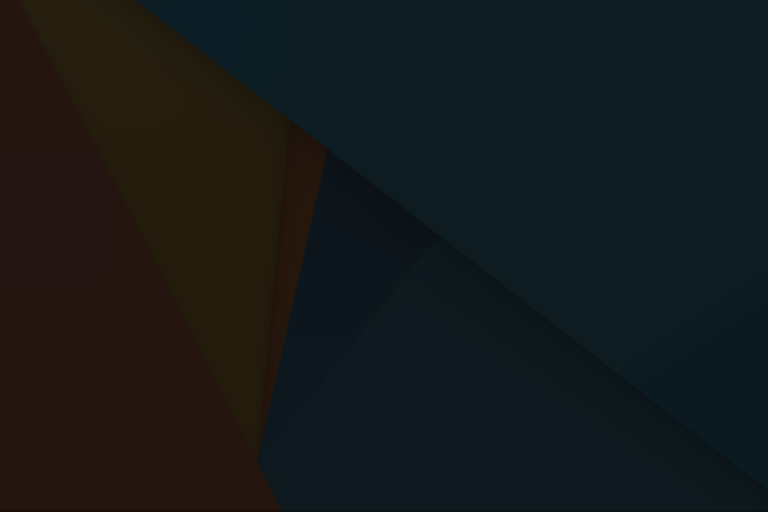
Give the GLSL for this background, as a WebGL 1 fragment shader.

```glsl
precision highp float;
uniform vec2 u_resolution;

// Signed distance to the line from a to b, positive on its left
float side(vec2 p, vec2 a, vec2 b) {
  vec2 d = normalize(b - a);
  return dot(p - a, vec2(-d.y, d.x));
}

// Antialiased coverage of the positive side
float cover(float d) {
  float w = 0.75 / u_resolution.y;
  return smoothstep(-w, w, d);
}

// Soft shade that fades with distance from an edge
float shade(float d, float width, float strength) {
  return 1.0 - strength * exp(-max(d, 0.0) / width);
}

void main() {
  vec2 p = gl_FragCoord.xy / u_resolution * vec2(1.5, 1.0);
  vec2 pivot = vec2(0.502, 0.098);

  // Edges of the folded sheets
  float upper = side(p, vec2(0.264, 1.0), vec2(1.5, 0.043));
  float right = side(p, vec2(0.039, 1.0), pivot);
  float gold = side(p, pivot, vec2(0.566, 0.764));
  float brown = side(p, pivot, vec2(0.639, 0.705));
  float navy = side(p, pivot, vec2(0.85, 0.531));

  // Lower slate sheet and its dark navy fold
  vec3 color = mix(vec3(0.055, 0.102, 0.122), vec3(0.052, 0.100, 0.118), p.y);
  vec3 navyColor = mix(vec3(0.047, 0.092, 0.120), vec3(0.052, 0.082, 0.108),
                       smoothstep(0.1, 0.7, p.y));
  color = mix(color, navyColor, smoothstep(-0.006, 0.006, navy));

  // Brown sliver and gold panel
  vec3 brownColor = vec3(0.150, 0.090, 0.051) * shade(gold < 0.0 ? -gold : 0.0, 0.012, 0.18);
  color = mix(color, brownColor, cover(brown));
  vec3 goldColor = mix(vec3(0.140, 0.110, 0.050), vec3(0.150, 0.122, 0.062),
                       smoothstep(0.6, 1.0, p.y));
  goldColor *= shade(gold, 0.012, 0.10);
  color = mix(color, goldColor, cover(gold));

  // Shadow beneath the upper sheet
  color *= shade(-upper, 0.035, 0.22);

  // Rust sheet at the left with a faint plum band
  float plum = smoothstep(0.36, 0.48, p.y) * (1.0 - smoothstep(0.66, 0.78, p.y));
  plum *= 1.0 - smoothstep(0.15, 0.32, p.x);
  vec3 rust = mix(vec3(0.141, 0.082, 0.055), vec3(0.139, 0.081, 0.071), plum);
  color *= shade(right, 0.010, 0.08);
  color = mix(rust, color, cover(right));

  // Upper teal sheet, bluer at its top left and lower right
  vec3 teal = vec3(0.053, 0.110, 0.130);
  teal = mix(teal, vec3(0.047, 0.116, 0.145),
             1.0 - smoothstep(0.0, 0.45, distance(p, vec2(0.4, 0.95))));
  float corner = side(p, vec2(1.5, 0.463), vec2(1.22, 0.277));
  teal = mix(teal, vec3(0.045, 0.102, 0.130), smoothstep(-0.03, 0.04, corner));
  color = mix(color, teal, cover(upper));

  // Thin dark line along the bottom
  color *= 1.0 - 0.25 * (1.0 - smoothstep(0.002, 0.007, p.y));

  gl_FragColor = vec4(color, 1.0);
}
```
